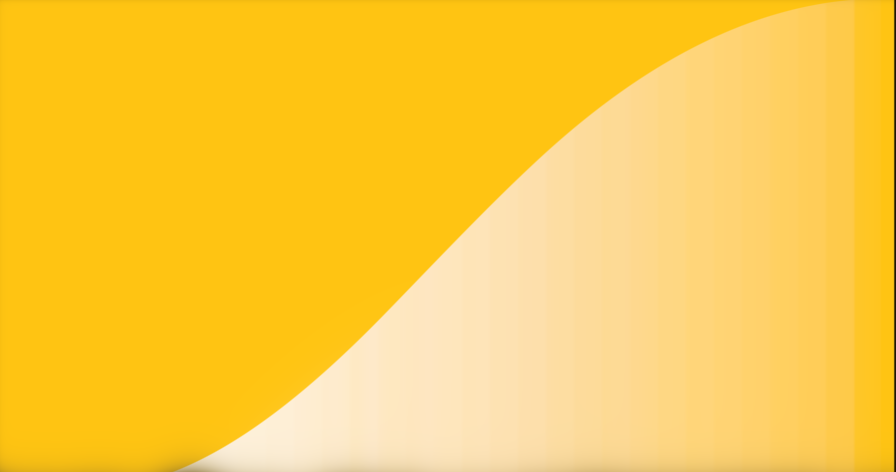
Write a Shadertoy shader that draws this background.

```glsl
// A golden field above a pale S-shaped hill that fades through faint vertical bands to gold.

float hash(float n) {
    return fract(sin(n * 127.1) * 43758.5453);
}

float noise(float x) {
    float cell = floor(x);
    return mix(hash(cell), hash(cell + 1.0), smoothstep(0.0, 1.0, x - cell));
}

// Cubic from point a to point b with the given slopes at its ends.
float hermite(float x, vec2 a, vec2 b, float slopeA, float slopeB) {
    float width = b.x - a.x;
    float t = clamp((x - a.x) / width, 0.0, 1.0);
    float s = 1.0 - t;
    return mix(a.y, b.y, t * t * (3.0 - 2.0 * t))
         + width * t * s * (slopeA * s - slopeB * t);
}

// Height of the hill: shallow foot, nearly straight flank, rounded crest.
float hillHeight(float x) {
    vec2 foot = vec2(0.193, 0.0), low = vec2(0.43, 0.336);
    vec2 high = vec2(0.603, 0.666), crest = vec2(0.985, 1.003);
    if (x < foot.x) return (x - foot.x) * 0.74;
    if (x < low.x) return hermite(x, foot, low, 0.74, 1.95);
    if (x < high.x) return hermite(x, low, high, 1.95, 1.75);
    return hermite(x, high, crest, 1.75, 0.0);
}

// Horizontal ramp from cream to gold.
vec3 hillColor(float x, vec3 gold) {
    vec3 color = mix(vec3(0.995, 0.945, 0.86), vec3(0.996, 0.902, 0.745), smoothstep(0.24, 0.5, x));
    color = mix(color, vec3(0.99, 0.86, 0.62), clamp((x - 0.5) / 0.15, 0.0, 1.0));
    color = mix(color, vec3(1.0, 0.837, 0.48), clamp((x - 0.65) / 0.13, 0.0, 1.0));
    color = mix(color, vec3(1.0, 0.808, 0.36), clamp((x - 0.78) / 0.12, 0.0, 1.0));
    color = mix(color, vec3(0.995, 0.785, 0.25), clamp((x - 0.9) / 0.055, 0.0, 1.0));
    return mix(color, gold, smoothstep(0.945, 0.985, x));
}

void mainImage(out vec4 fragColor, in vec2 fragCoord) {
    vec2 uv = fragCoord / iResolution.xy;
    vec3 gold = vec3(1.0, 0.77, 0.07);

    // Uneven vertical bands in the hill's ramp
    float band = uv.x * 32.0;
    float stepped = (floor(band) + smoothstep(0.42, 0.58, fract(band))) / 32.0;
    vec3 hill = hillColor(mix(uv.x, stepped, 0.75), gold);
    hill.b += 0.025 * (noise(uv.x * 48.0) - 0.5);

    // Gold field with a faint warm halo along the lower flank
    float height = uv.y - hillHeight(uv.x);
    float halo = exp(-max(height, 0.0) * 28.0) * exp(-pow((uv.x - 0.33) / 0.08, 2.0));
    vec3 field = mix(gold, vec3(1.0, 0.82, 0.3), 0.22 * halo);

    // Smooth hill edge
    float blur = max(0.7 * fwidth(height), 0.001);
    vec3 color = mix(hill, field, smoothstep(-blur, blur, height));

    // Uneven brown shade along the bottom, strongest at the foot
    float smudge = 0.12 + 0.35 * noise(uv.x * 18.0) * (1.0 - 0.5 * uv.x)
                 + 0.4 * exp(-pow((uv.x - 0.21) / 0.035, 2.0))
                 + 0.3 * exp(-uv.x * 45.0);
    color = mix(color, vec3(0.5, 0.41, 0.17), smudge * exp(-uv.y * 48.0));

    // Slightly dulled top and left borders, thin dark line on the right
    color *= 1.0 - 0.06 * exp(-(1.0 - uv.y) * 200.0) - 0.03 * exp(-uv.x * 300.0);
    float pixel = 1.0 / iResolution.x;
    color = mix(color, vec3(0.12, 0.09, 0.02), smoothstep(-pixel, pixel, uv.x - 0.998));

    fragColor = vec4(color, 1.0);
}
```
